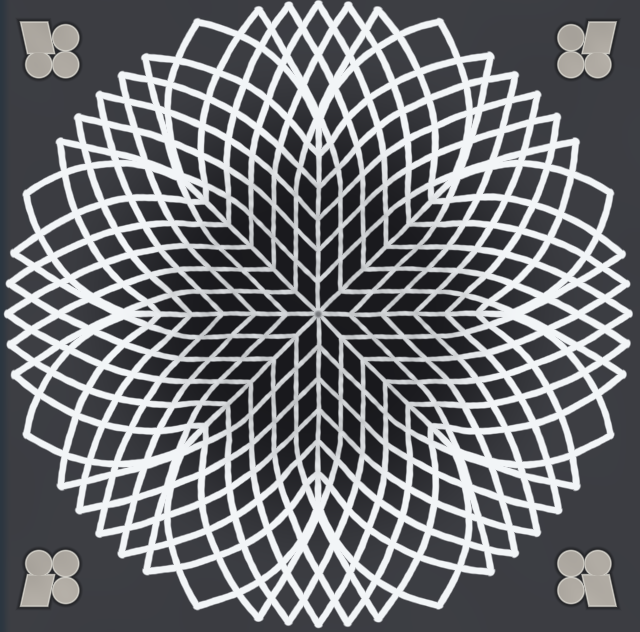
Write a Shadertoy shader that draws this pattern.

```glsl
// Eight-petalled white lattice mandala on a dark panel, with silver mosaic corners.

const float PI = 3.14159265;
const float SECTOR = PI / 4.0;           // angle between spokes
const vec2  CENTER = vec2(0.4974, 0.503);
const int   LINES = 6;                   // lattice lines per spoke side
const float LINE_GAP = 0.0355;           // spacing across a spoke
const float SPOKE_LENGTH = 0.302;
const float RIM_RADIUS = 0.491;
const float BEND_START = 0.20;           // where straight lines begin to curve
const float PETAL_BULGE = 0.029;
const float INNER_WIDTH = 0.0036;        // stroke half-widths
const float OUTER_WIDTH = 0.0054;
const float WOBBLE = 0.0014;
const vec2  CORNER = vec2(0.421, 0.416);
const float TILE_OFFSET = 0.0212;
const float TILE_RADIUS = 0.0218;

const vec3 PANEL = vec3(0.235, 0.24, 0.26);
const vec3 INNER_DARK = vec3(0.10, 0.10, 0.115);
const vec3 CHALK = vec3(0.80, 0.81, 0.82);
const vec3 WHITE = vec3(0.95, 0.96, 0.97);
const vec3 SILVER = vec3(0.68, 0.66, 0.63);

// Layered sines, roughly -1..1
float waves(vec2 p) {
    return 0.5 * sin(p.x + 1.7 * sin(p.y * 0.8))
         + 0.3 * sin(p.y * 1.9 - p.x * 0.7)
         + 0.2 * sin(p.x * 3.1 + p.y * 2.3);
}

// Sideways position of a lattice line at distance u along its spoke
float linePath(float u, float k, vec2 tip) {
    float start = max(k * LINE_GAP, BEND_START);
    float t = clamp((u - start) / (tip.x - start), 0.0, 1.0);
    float bulge = PETAL_BULGE * pow(k / float(LINES), 3.0);
    return mix(k * LINE_GAP, tip.y, pow(t, 1.3 + 0.15 * k))
         + 4.0 * bulge * t * (1.0 - t);
}

// Distance to one lattice line; q is (along, across) its spoke
float lineDistance(vec2 q, float k) {
    float step3 = k - 3.0;
    float tipAngle = radians(5.6 * step3);
    float radius = RIM_RADIUS;
    if (k > 5.5) {                       // petal tip
        tipAngle = 0.5 * SECTOR;
        radius += 0.009;
    }
    vec2 tip = radius * vec2(cos(tipAngle), sin(tipAngle));
    float u = clamp(q.x, k * LINE_GAP, tip.x);
    float v = linePath(u, k, tip);
    float slope = (v - linePath(u - 0.002, k, tip)) / 0.002;
    return length(vec2(q.x - u, (q.y - v) * inversesqrt(1.0 + slope * slope)));
}

// Lattice with eightfold and mirror symmetry
float latticeDistance(vec2 p) {
    float angle = abs(mod(atan(p.y, p.x) + 0.5 * SECTOR, SECTOR) - 0.5 * SECTOR);
    float d = 1.0;
    for (int spoke = 0; spoke < 2; spoke++) {
        float a = angle - float(spoke) * SECTOR;
        vec2 q = length(p) * vec2(cos(a), sin(a));
        for (int i = 1; i <= LINES; i++) {
            d = min(d, lineDistance(q, float(i)));
            d = min(d, lineDistance(vec2(q.x, -q.y), float(i)));
        }
    }
    vec2 s = length(p) * vec2(cos(angle), sin(angle));
    return min(d, length(vec2(s.x - clamp(s.x, 0.0, SPOKE_LENGTH), s.y)));
}

// Three discs and an outward-leaning tile, mirrored into each corner
float mosaicDistance(vec2 p) {
    vec2 q = abs(p) - CORNER;
    vec2 o = vec2(TILE_OFFSET, -TILE_OFFSET);
    float discs = min(length(q - o), min(length(q + o), length(q - o.yy)));
    vec2 tile = q - o.xx - vec2(0.002, 0.0);
    tile.x -= 0.22 * tile.y;
    vec2 box = abs(tile) - vec2(0.0225, 0.026);
    return min(discs - TILE_RADIUS, max(box.x, box.y));
}

void mainImage(out vec4 fragColor, in vec2 fragCoord) {
    vec2 uv = fragCoord / iResolution.xy;
    vec2 p = (fragCoord - CENTER * iResolution.xy) / iResolution.y;
    float aa = 1.0 / iResolution.y;
    float r = length(p);
    float grain = waves(p * 190.0);

    // Panel: darkest inside the star, with a cool left edge
    vec3 color = mix(INNER_DARK, PANEL, smoothstep(0.16, 0.43, r));
    color *= 1.0 + 0.02 * waves(p * 9.0);
    color = mix(vec3(0.17, 0.21, 0.25), color, smoothstep(0.0, 0.018, uv.x));

    // Hand-drawn strokes, thin and chalky inside, bold outside
    vec2 drift = WOBBLE * vec2(waves(p * 24.0), waves(p.yx * 27.0 + 4.0));
    float d = latticeDistance(p + drift);
    float outer = smoothstep(0.17, 0.32, r);
    float width = mix(INNER_WIDTH, OUTER_WIDTH, outer) + 0.0004 * grain;
    vec3 ink = mix(CHALK, WHITE, outer) * (1.0 + 0.07 * (1.0 - outer) * grain);
    color = mix(color, ink, 1.0 - smoothstep(-aa, aa, d - width));
    color = mix(color, PANEL, 0.6 * (1.0 - smoothstep(0.002, 0.008, r)));

    // Silver mosaic with soft shadow and bright rim
    float m = mosaicDistance(p);
    color *= 1.0 - 0.45 * (1.0 - smoothstep(0.0, 0.007, m));
    vec3 metal = SILVER * (1.0 + 0.05 * waves(p * 30.0));
    metal = mix(metal, vec3(0.83, 0.82, 0.79), smoothstep(-0.0035, -0.001, m));
    color = mix(color, metal, 1.0 - smoothstep(-aa, aa, m));

    fragColor = vec4(color, 1.0);
}
```
